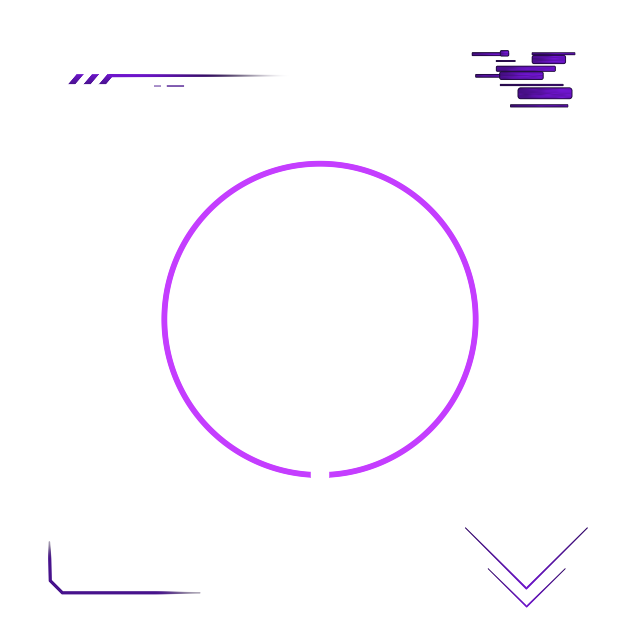
This background is drawn by a three.js fragment shader. Its source:

```glsl
// Violet interface ornaments on white: a broken ring in the centre, a slashed
// header line, a cluster of glitch bars, a bent corner bracket and two chevrons.
// Every part is a distance function turned into coverage and laid over the paper.

varying vec2 vUv;

const vec3 PAPER  = vec3(1.0);
const vec3 ORCHID = vec3(0.77, 0.24, 1.0);
const vec3 VIOLET = vec3(0.43, 0.08, 0.80);
const vec3 INDIGO = vec3(0.28, 0.07, 0.55);
const vec3 INK    = vec3(0.10, 0.03, 0.20);

const float SOFT = 0.0009;           // half width of a smoothed edge
const vec2  RING_CENTER = vec2(0.5, 0.501);
const float RING_RADIUS = 0.2432;
const float RING_HALF   = 0.0046;
const float GAP_HALF    = 0.0145;
const vec2  SLASH_START = vec2(0.1187, 0.8763);
const vec2  SLASH_HALF  = vec2(0.0056, 0.0078);
const float SLASH_STEP  = 0.0240;
const float SLASH_LEAN  = 0.85;
const float BAR_RIM     = 0.0028;

float cover(float d) { return 1.0 - smoothstep(-SOFT, SOFT, d); }

float hash(vec2 p) { return fract(sin(dot(p, vec2(127.1, 311.7))) * 43758.5); }

float noise(vec2 p) {
  vec2 i = floor(p), f = fract(p);
  f = f * f * (3.0 - 2.0 * f);
  return mix(mix(hash(i), hash(i + vec2(1.0, 0.0)), f.x),
             mix(hash(i + vec2(0.0, 1.0)), hash(i + 1.0), f.x), f.y);
}

float box(vec2 p, vec2 halfSize) {
  vec2 q = abs(p) - halfSize;
  return length(max(q, 0.0)) + min(max(q.x, q.y), 0.0);
}

float segment(vec2 p, vec2 a, vec2 b) {
  vec2 pa = p - a, ba = b - a;
  return length(pa - ba * clamp(dot(pa, ba) / dot(ba, ba), 0.0, 1.0));
}

// Rounded bar from x0 to x1 with a dark rim and streaked violet filling
vec3 bar(vec3 base, vec2 p, float x0, float x1, float y, float halfHeight) {
  vec2 halfSize = vec2(0.5 * (x1 - x0), halfHeight);
  float corner = 0.55 * halfHeight;
  float d = box(p - vec2(0.5 * (x0 + x1), y), halfSize - corner) - corner;
  float along = clamp((p.x - x0) / (x1 - x0), 0.0, 1.0);
  float glow = smoothstep(0.0, BAR_RIM, -d) * (0.6 + 0.4 * smoothstep(0.0, 0.7, along));
  glow *= 0.75 + 0.35 * noise(p * vec2(90.0, 500.0));
  return mix(base, mix(INK, VIOLET, glow), cover(d));
}

// Thin symmetric V: tip at the bottom, arms rising at about 45 degrees
vec3 chevron(vec3 base, vec2 p, vec2 tip, vec2 arm, float halfWidth) {
  vec2 q = vec2(abs(p.x - tip.x), p.y - tip.y);
  float rise = clamp(q.y / arm.y, 0.0, 1.0);
  float d = segment(q, vec2(0.0), arm) - halfWidth * (1.0 - 0.45 * rise);
  return mix(base, mix(VIOLET, INDIGO * 0.75, rise), cover(d));
}

vec3 header(vec3 col, vec2 p) {
  // Leaning slashes
  for (int i = 0; i < 3; i++) {
    vec2 q = p - SLASH_START - vec2(float(i) * SLASH_STEP, 0.0);
    q.x -= q.y * SLASH_LEAN;
    col = mix(col, mix(INDIGO, VIOLET, 0.5 + 60.0 * q.y), cover(box(q, SLASH_HALF)));
  }
  // Tapering line fading to the right
  float along = clamp((p.x - 0.17) / 0.285, 0.0, 1.0);
  float line = box(p - vec2(0.3125, 0.8818), vec2(0.1425, 0.0026 - 0.0014 * along));
  float fade = 1.0 - smoothstep(0.5, 1.0, along);
  col = mix(col, mix(VIOLET, INK, smoothstep(0.1, 0.8, along)), cover(line) * fade);
  // Small dashes below
  float dashes = min(box(p - vec2(0.2461, 0.8656), vec2(0.0050, 0.0008)),
                     box(p - vec2(0.2741, 0.8656), vec2(0.0135, 0.0011)));
  return mix(col, INDIGO, cover(dashes) * 0.9);
}

vec3 glitch(vec3 col, vec2 p) {
  col = bar(col, p, 0.7370, 0.7956, 0.9154, 0.0031);
  col = bar(col, p, 0.7810, 0.7956, 0.9167, 0.0050);
  col = bar(col, p, 0.7747, 0.8055, 0.9047, 0.0015);
  col = bar(col, p, 0.8307, 0.8990, 0.9160, 0.0023);
  col = bar(col, p, 0.8307, 0.8845, 0.9070, 0.0072);
  col = bar(col, p, 0.7747, 0.8685, 0.8926, 0.0048);
  col = bar(col, p, 0.7425, 0.8000, 0.8815, 0.0029);
  col = bar(col, p, 0.7800, 0.8495, 0.8818, 0.0068);
  col = bar(col, p, 0.7810, 0.8805, 0.8672, 0.0018);
  col = bar(col, p, 0.8086, 0.8945, 0.8542, 0.0093);
  return bar(col, p, 0.7970, 0.8880, 0.8346, 0.0025);
}

vec3 bracket(vec3 col, vec2 p) {
  vec2 low = vec2(0.0975, 0.0737), high = vec2(0.0785, 0.0927);
  float d = min(segment(p, low, vec2(0.312, 0.0737)), segment(p, low, high));
  d = min(d, segment(p, high, vec2(0.0772, 0.153)));
  float fade = (1.0 - smoothstep(0.24, 0.315, p.x)) * (1.0 - smoothstep(0.125, 0.158, p.y));
  float halfWidth = mix(0.0012, 0.0025, fade);
  return mix(col, mix(INK, INDIGO, fade), cover(d - halfWidth) * mix(0.35, 1.0, fade));
}

void main() {
  vec2 p = vUv;
  // Ring with a straight-sided gap at the bottom
  vec2 r = p - RING_CENTER;
  float ring = abs(length(r) - RING_RADIUS) - RING_HALF;
  if (r.y < 0.0) ring = max(ring, GAP_HALF - abs(r.x));
  vec3 col = mix(PAPER, ORCHID, cover(ring));

  col = header(col, p);
  col = glitch(col, p);
  col = bracket(col, p);
  col = chevron(col, p, vec2(0.8225, 0.0805), vec2(0.0950, 0.0945), 0.0016);
  col = chevron(col, p, vec2(0.8229, 0.0522), vec2(0.0600, 0.0590), 0.0014);
  gl_FragColor = vec4(col, 1.0);
}
```
